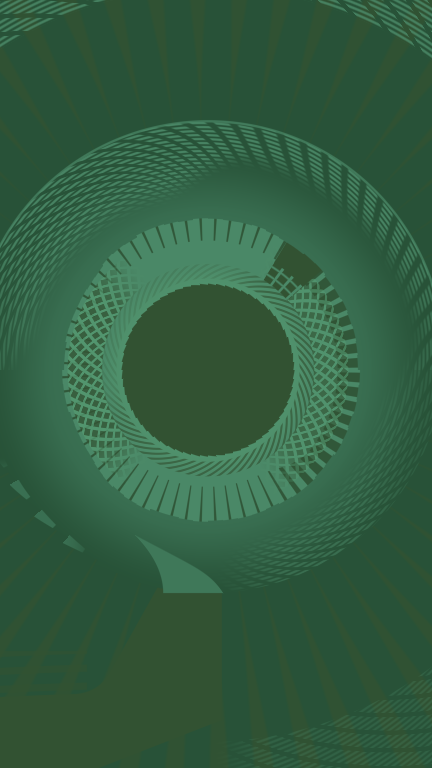
Reproduce this background procedurally as a Shadertoy shader.

```glsl
// A green mechanical iris: dark pupil, toothed ring, swirling dashes and radial rays.
#define EYE vec2(0.4815, 0.921)
#define SECTORS 64.0
#define PUPIL 0.199
#define RIM 0.350
#define IRIS 0.546
#define OUTER 0.885
#define DASHES 108.0
#define OLIVE vec3(0.195, 0.320, 0.195)
#define GREEN vec3(0.155, 0.322, 0.218)
#define HALO vec3(0.225, 0.435, 0.320)
#define JADE vec3(0.292, 0.535, 0.405)
#define MINT vec3(0.330, 0.600, 0.440)

const float TAU = 6.2831853;
float pixel;

// Antialiased coverage: one where d is positive.
float cover(float d) { return smoothstep(-pixel, pixel, d); }

// Repeating stripe, with duty as the filled fraction of each period.
float stripe(float phase, float duty, float soft) {
    float t = abs(fract(phase) - 0.5);
    return 1.0 - smoothstep(duty * 0.5 - soft, duty * 0.5 + soft, t);
}

float hash(float n) { return fract(sin(n * 127.1) * 43758.5); }

// Rays, the olive wedge below and the outer dashed ring.
vec3 backdrop(vec2 d, float r, float turn, float soft) {
    float low = smoothstep(0.1, -0.4, d.y);
    float duty = 0.42 * smoothstep(0.55 - 0.12 * low, 0.95, r);
    vec3 col = mix(GREEN, OLIVE, 0.85 * stripe(turn * 56.0 + 0.25, duty, soft + 0.03));

    // Wedge flowing into a floor at the left
    float slope = (d.x + 0.123 - 0.56 * (d.y + 0.514)) * 0.87;
    float ground = -0.745 - 0.05 * d.x * d.x - d.y;
    float blend = clamp(0.5 + (slope - ground) / 0.1, 0.0, 1.0);
    float wedge = mix(ground, slope, blend) + 0.05 * blend * (1.0 - blend);
    float base = d.y + 0.81 - 0.39 * (d.x - 0.032);
    wedge = min(min(wedge, 0.032 - d.x), base);
    col = mix(col, OLIVE, cover(wedge));
    float terrace = stripe((ground + 0.08) * 24.0, 0.4, 0.04);
    col = mix(col, OLIVE, 0.6 * terrace * cover(-0.28 - d.x) * cover(-0.65 - d.y));

    // Outer ring, bright above and faint below
    float edge = r - OUTER + 0.025 * low;
    float bands = stripe(turn * SECTORS - 22.0 * edge, 0.76, soft);
    float lines = stripe((r + 0.2 * d.x * low) * 88.0, 0.5, 0.2);
    float glow = d.y > 0.0 ? 0.85 : 0.28 * smoothstep(0.0, 0.15, d.x);
    return mix(col, JADE, cover(edge) * bands * lines * glow);
}

// Glowing disc with curved rows of dashes.
vec3 iris(vec3 col, vec2 d, float r, float a, float turn, float soft) {
    float disc = length(d - vec2(0.0, 0.03));
    float lowerLeft = smoothstep(0.1, 0.4, -d.x) * smoothstep(0.1, 0.3, -d.y);
    float cell = fract(turn * 36.0);
    float depth = IRIS - disc - 0.022 * lowerLeft * cell;
    float inside = cover(depth);
    vec3 glow = mix(HALO, GREEN, smoothstep(0.33, 0.53, r));
    glow = mix(glow, HALO, 0.18 * cover(0.378 - r));
    col = mix(col, glow, inside);

    // Dashes sweep far at upper left and lower right
    float sweep = -sin(2.0 * a);
    float inner = mix(0.47, 0.39, smoothstep(-0.4, 0.5, sweep));
    float twist = mix(10.0, 48.0, smoothstep(-0.5, 0.9, sweep));
    float rows = stripe(turn * SECTORS + twist * depth + 60.0 * depth * depth, 0.64, soft + 0.05);
    float lines = stripe((disc + 0.03 * d.x) * DASHES, 0.56, 0.2);
    float fade = smoothstep(inner, inner + 0.06, r);
    float strength = d.y > 0.0 ? 0.9 : 0.5 * smoothstep(0.0, 0.2, d.x);
    strength *= mix(1.0, 0.45, smoothstep(0.3, 0.5, abs(d.x)) * smoothstep(0.4, 0.0, d.y));
    col = mix(col, JADE, inside * rows * lines * fade * strength);
    float arc = 1.0 - smoothstep(0.001, 0.001 + 2.0 * pixel, abs(depth));
    col = mix(col, JADE, 0.7 * arc * smoothstep(0.0, 0.2, d.y));

    // Small fins on the scalloped lower left edge
    float fin = cover(depth) * cover(0.024 * (1.0 - cell) - depth) * cover((0.55 - cell) * 0.08);
    col = mix(col, HALO, fin * smoothstep(0.5, 0.9, lowerLeft));

    // Large curved fin at the bottom
    float u = (d.x + 0.169) / 0.204;
    float v = (-0.382 - d.y) / 0.134;
    float left = u - 0.32 * (1.0 - (1.0 - v) * (1.0 - v));
    float top = v - 0.8 * u - 0.2 * pow(max(u, 0.0), 8.0);
    float sail = min(min(left * 0.2, top * 0.1), (1.0 - v) * 0.134);
    return mix(col, mix(HALO, JADE, 0.35), cover(sail) * step(0.0, v));
}

// Bright ring: teeth outside, overlapping blades inside.
vec3 gear(vec3 col, vec2 d, float r, float a, float turn, float soft) {
    float phase = turn * SECTORS;
    float right = smoothstep(0.45, 0.8, cos(a));
    float left = smoothstep(0.55, 0.9, -cos(a));
    float tooth = RIM + 0.006 * (hash(floor(phase)) - 0.5) - 0.015 * left;
    vec3 ring = mix(JADE, MINT, 0.5 * smoothstep(0.25, PUPIL, r));

    float gapStart = mix(0.27, 0.30, max(right, smoothstep(0.0, 0.2, d.y)));
    float gapDuty = mix(0.1 + 0.9 * max(r - 0.27, 0.0), 0.66, right);
    float gaps = stripe(phase, gapDuty, soft) * cover(r - gapStart);
    ring = mix(ring, mix(GREEN, OLIVE, 0.6), gaps * 0.9);

    // Crossed bars at both sides
    float side = max(left, right * 0.8);
    float zone = cover(r - 0.245) * cover(0.325 - r) * side;
    float bars = max(stripe(phase + 26.0 * r, 0.34, soft), stripe(phase - 44.0 * r, 0.3, soft));
    ring = mix(ring, mix(OLIVE, MINT, bars), zone * 0.75);

    // Dark slivers between the inner blades
    float blades = stripe(phase + 75.0 * (r - PUPIL), 0.42, soft + 0.05);
    float span = cover(r - 0.212) * cover(0.246 - r);
    float shade = mix(0.65, 0.2, smoothstep(0.05, 0.2, d.y - d.x));
    ring = mix(ring, OLIVE, blades * span * shade);

    // Missing teeth at upper right, with a ladder beneath
    float notch = min(min(a - 0.72, 1.02 - a) * r, r - 0.245);
    float ladder = max(stripe(phase, 0.24, soft), stripe(r * 48.0, 0.22, 0.12));
    vec3 hole = mix(OLIVE, JADE, ladder * cover(0.292 - r));
    ring = mix(ring, hole, cover(notch));
    col = mix(col, ring, cover(tooth - r));

    float scallop = PUPIL + 0.003 * (fract(phase) - 0.5);
    return mix(col, OLIVE, cover(scallop - r));
}

void mainImage(out vec4 fragColor, in vec2 fragCoord) {
    pixel = 0.75 / iResolution.x;
    vec2 d = fragCoord / iResolution.x - EYE;
    float r = max(length(d), 0.001);
    float a = atan(d.y, d.x);
    float turn = a / TAU;
    float soft = SECTORS / (TAU * r) * pixel;

    vec3 col = backdrop(d, r, turn, soft);
    col = iris(col, d, r, a, turn, soft);
    col = gear(col, d, r, a, turn, soft);
    fragColor = vec4(col, 1.0);
}
```
